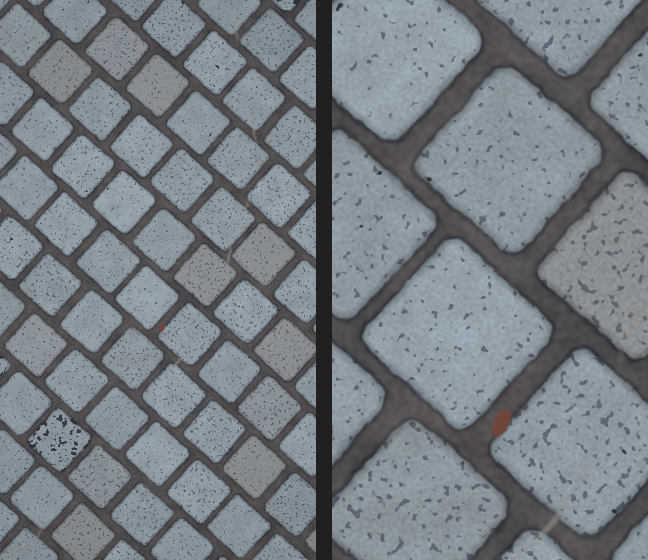
Left, the full canvas; right, a detail of the centre.
Write a Shadertoy shader that draws this texture.

```glsl
// Worn granite setts laid diagonally in a half-offset bond with sandy joints.
// Each sett is a jittered rounded box; gradient noise adds specks, chips and
// ragged edges, and a pale silt trail wanders across the paving.

const float PITCH = 0.0978;                // sett spacing, in canvas heights
const vec2 ROW_DIR = vec2(0.743, -0.669);  // direction of the continuous joints
const vec2 BOND_ORIGIN = vec2(0.336, 0.36);// centre of sett (0,0), in pitches
const float HALF_SIZE = 0.434;             // half width of a sett, in pitches
const float CORNER = 0.10;
const float JITTER = 0.018;
const float TWIST = 0.05;
const float RAGGED = 0.020;
const float SPECK_SCALE = 19.0;
const float CHIP_SCALE = 7.0;
const float WORN_FROM = 0.90;              // setts hashed above this are worn

const vec3 STONE_DARK = vec3(0.515, 0.555, 0.585);
const vec3 STONE_LIGHT = vec3(0.595, 0.650, 0.690);
const vec3 STONE_WARM = vec3(0.535, 0.540, 0.545);
const vec3 SPECK = vec3(0.31, 0.34, 0.39);
const vec3 CHIP = vec3(0.17, 0.19, 0.22);
const vec3 GAP = vec3(0.19, 0.20, 0.225);
const vec3 SAND = vec3(0.325, 0.310, 0.315);
const vec3 SILT = vec3(0.56, 0.53, 0.50);
const vec3 LEAF = vec3(0.43, 0.27, 0.23);

vec2 hash22(vec2 p) {
    vec3 q = fract(p.xyx * vec3(0.1031, 0.1030, 0.0973));
    q += dot(q, q.yzx + 33.33);
    return fract((q.xx + q.yz) * q.zy);
}

float corner(vec2 cell, vec2 offset) {
    float a = 6.2832 * hash22(cell).x;
    return dot(vec2(cos(a), sin(a)), offset);
}

// Gradient noise, roughly -0.7 to 0.7
float noise(vec2 p) {
    vec2 i = floor(p), f = p - i;
    vec2 w = f * f * f * (f * (f * 6.0 - 15.0) + 10.0);
    vec2 e = vec2(1.0, 0.0);
    return mix(mix(corner(i, f), corner(i + e, f - e), w.x),
               mix(corner(i + e.yx, f - e.yx), corner(i + 1.0, f - 1.0), w.x), w.y);
}

mat2 rotation(float a) {
    return mat2(cos(a), sin(a), -sin(a), cos(a));
}

float roundedBox(vec2 p, vec2 halfSize, float r) {
    vec2 q = abs(p) - halfSize + r;
    return length(max(q, 0.0)) + min(max(q.x, q.y), 0.0) - r;
}

// Granite surface: tone per sett, mottling, mineral specks and dark chips
vec3 granite(vec2 g, vec2 id, float d) {
    vec2 tone = hash22(id + 41.0);
    vec2 wear = hash22(id + 87.0);
    float mottle = noise(g * 3.1) + 0.7 * noise(g * 9.0 + 5.0);
    vec3 col = mix(STONE_DARK, STONE_LIGHT, clamp(0.25 + 0.5 * tone.x + 0.5 * mottle, 0.0, 1.0));
    col = mix(col, STONE_WARM, 0.8 * smoothstep(0.72, 0.95, tone.y));
    col += 0.06 * noise(g * 37.0);

    float grain = noise(g * SPECK_SCALE) + 0.45 * noise(g * SPECK_SCALE * 1.9 + 11.0);
    float threshold = mix(0.33, 0.20, wear.y);
    col = mix(col, SPECK, 0.8 * smoothstep(threshold, threshold + 0.22, grain));

    float worn = smoothstep(WORN_FROM, 0.96, wear.x);
    float chip = 0.8 * noise(g * CHIP_SCALE + 3.0) + 0.6 * noise(g * CHIP_SCALE * 2.3)
               + 0.25 * grain + 0.12 * noise(g * 1.7);
    float chipLevel = mix(0.62, 0.17, worn);
    col = mix(col, CHIP, 0.9 * smoothstep(chipLevel, chipLevel + 0.12, chip));
    return col * mix(0.80, 1.0, smoothstep(0.0, 0.055, -d));
}

// Sandy joint, darkest where it meets the setts
vec3 joint(vec2 g, float d) {
    float grit = 0.6 * noise(g * 5.0) + 0.5 * noise(g * 21.0);
    float fill = smoothstep(-0.01, 0.045, d) + 0.6 * noise(g * 2.3 + 9.0);
    return mix(GAP, SAND, clamp(fill, 0.0, 1.0)) + 0.09 * grit;
}

void mainImage(out vec4 fragColor, in vec2 fragCoord) {
    vec2 p = fragCoord / iResolution.y;
    float pixel = 1.0 / iResolution.y;

    // Paving coordinates, in pitches along and across the rows
    vec2 g = vec2(dot(p, ROW_DIR), dot(p, vec2(-ROW_DIR.y, ROW_DIR.x))) / PITCH;
    vec2 cell = g - BOND_ORIGIN + 0.5;
    float row = floor(cell.y);
    cell.x += 0.5 * mod(row, 2.0) + 0.06 * (hash22(vec2(row, 7.0)).x - 0.5);
    vec2 id = floor(cell);

    // Sett outline
    vec2 shift = JITTER * (2.0 * hash22(id + 13.0) - 1.0);
    vec2 vary = hash22(id + 29.0) - 0.5;
    vec2 local = rotation(TWIST * vary.x) * (fract(cell) - 0.5 - shift);
    float d = roundedBox(local, vec2(HALF_SIZE) + 0.025 * vary, CORNER + 0.04 * vary.y);
    d += RAGGED * (noise(g * 5.5) + 0.7 * noise(g * 15.0));
    float soft = max(pixel / PITCH, 0.012);
    float stone = 1.0 - smoothstep(-soft, soft, d);
    vec3 col = mix(joint(g, d), granite(g, id, d), stone);

    // Silt trail, strongest inside the joints
    float trailX = 1.13 * p.y - 0.70 * p.y * p.y + 0.045 * noise(p * 9.0) + 0.008 * noise(p * 45.0);
    float trail = 1.0 - smoothstep(0.001, 0.004 + pixel, abs(p.x - trailX));
    float patchy = smoothstep(-0.15, 0.25, noise(p * 14.0 + 4.0));
    col = mix(col, SILT, trail * patchy * mix(0.6, 0.3, stone));

    // Fallen leaf
    vec2 leaf = rotation(0.45) * (p - vec2(0.289, 0.415)) / vec2(0.0045, 0.009);
    col = mix(col, LEAF, 1.0 - smoothstep(0.8, 1.2, length(leaf)));

    // Gentle falloff towards the corners
    vec2 c = p - 0.5 * iResolution.xy / iResolution.y;
    col *= 1.02 - 0.28 * dot(c, c);
    fragColor = vec4(clamp(col, 0.0, 1.0), 1.0);
}
```
